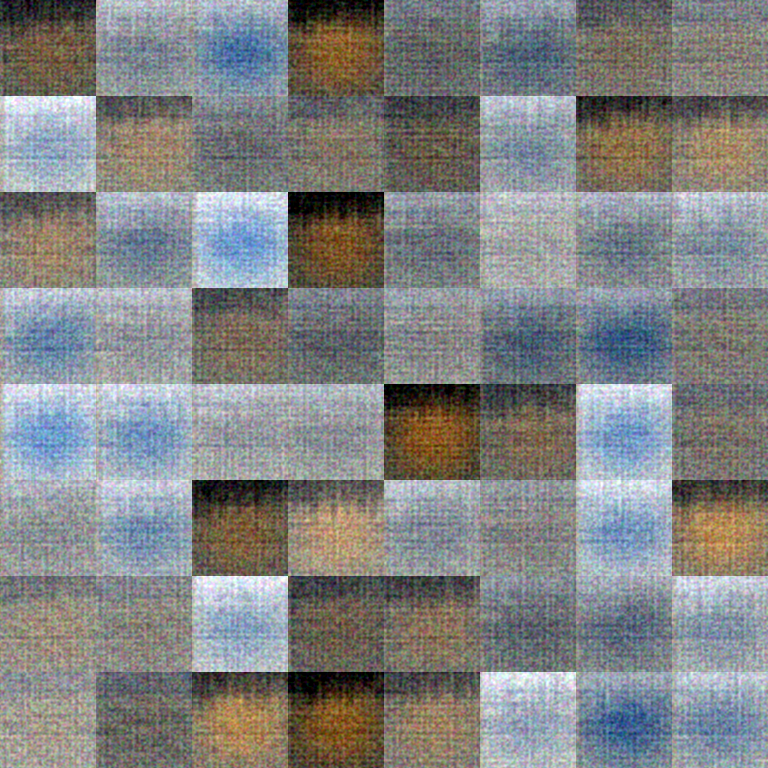
This pattern is drawn by a Shadertoy shader. Its source:

```glsl
// Eight by eight patchwork of grainy woven squares, from pale blue to scorched amber.

float hash(vec2 p) {
    return fract(sin(dot(p, vec2(127.1, 311.7))) * 43758.5453);
}

float noise(vec2 p) {
    vec2 i = floor(p), f = fract(p);
    f = f * f * (3.0 - 2.0 * f);
    return mix(mix(hash(i), hash(i + vec2(1, 0)), f.x),
               mix(hash(i + vec2(0, 1)), hash(i + vec2(1, 1)), f.x), f.y);
}

vec3 patchwork(vec2 uv) {
    vec2 id = floor(uv * 8.0), p = fract(uv * 8.0);
    float warmth = hash(id + 3.7);
    float lightness = hash(id + 41.3) - 0.5;

    // Soft glow in the middle of each square
    vec3 rim = mix(vec3(0.66, 0.71, 0.75), vec3(0.42, 0.39, 0.33), warmth);
    vec3 heart = mix(vec3(0.36, 0.53, 0.73), vec3(0.67, 0.48, 0.25), warmth);
    float glow = smoothstep(0.62, 0.08, length((p - vec2(0.53, 0.47)) * vec2(0.9, 1.0)));
    vec3 colour = mix(rim, heart, glow);

    // Ragged top edge: bleached on cool squares, scorched on warm ones
    vec3 fringe = mix(vec3(0.78, 0.81, 0.87), vec3(0.08, 0.08, 0.09), smoothstep(0.25, 0.9, warmth));
    float ragged = 0.2 * (noise(vec2(p.x * 24.0, p.y * 3.0) + id * 31.0) - 0.5);
    colour = mix(colour, fringe, 0.9 * smoothstep(0.55, 1.05, p.y + ragged + 0.12 * (0.5 - p.x)));
    colour += lightness * vec3(0.30, 0.29, 0.28);

    // Horizontal streaks at shared heights, fading to the right
    float band = smoothstep(0.15, 0.4, p.y) * smoothstep(0.95, 0.75, p.y) * (1.0 - 0.6 * p.x);
    float streak = noise(vec2(p.x * 2.0 + id.x * 9.0, p.y * 28.0));
    streak = 0.5 * streak + 0.5 * noise(vec2(5.0, p.y * 28.0));
    colour += (0.45 - streak) * band * mix(vec3(0.32, 0.24, 0.12), vec3(0.28, 0.22, 0.16), warmth);

    // Tan left selvedge on cool squares
    colour = mix(colour, vec3(0.62, 0.57, 0.49), 0.6 * (1.0 - warmth) * smoothstep(0.07, 0.0, p.x));

    // Weave and coloured grain
    vec2 thread = sin(p * 6.2832 * 16.0);
    colour += 0.022 * thread.x + 0.018 * thread.y;
    vec2 g = uv * 384.0;
    vec3 grain = vec3(noise(g), noise(g + 517.3), noise(g + 931.9)) - 0.5;
    return colour + 0.26 * grain + 0.16 * (noise(g * 0.8 + 77.0) - 0.5);
}

void mainImage(out vec4 fragColor, in vec2 fragCoord) {
    // Four samples per pixel smooth the seams
    vec3 colour = vec3(0.0);
    for (int i = 0; i < 4; i++) {
        vec2 offset = vec2(i % 2, i / 2) * 0.5 - 0.25;
        colour += patchwork((fragCoord + offset) / iResolution.xy);
    }
    fragColor = vec4(clamp(colour * 0.25, 0.0, 1.0), 1.0);
}
```
